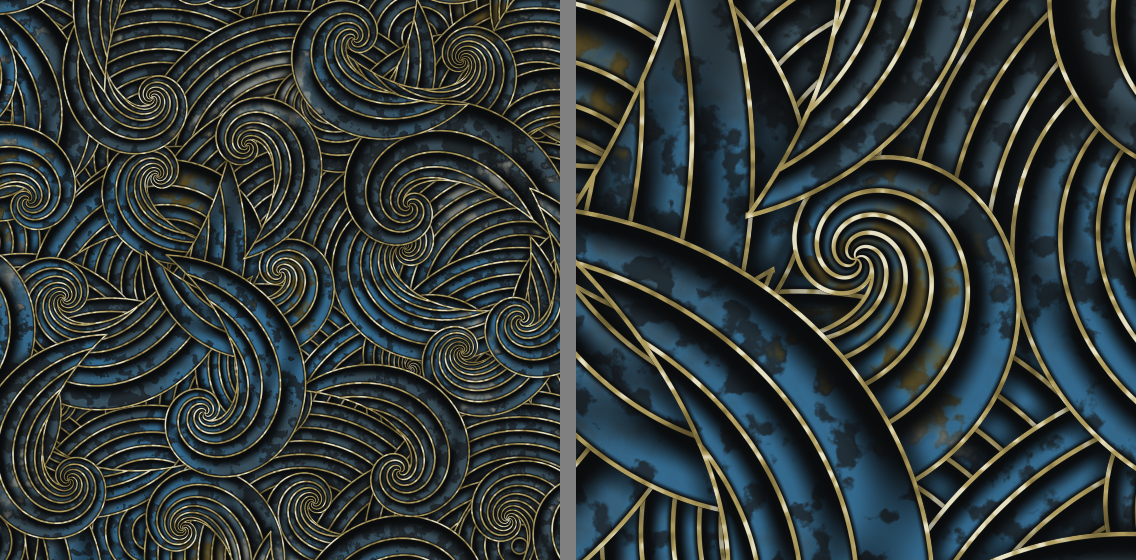
Left, the full canvas; right, a detail of the centre.
Reproduce this pattern procedurally as a WebGL 1 fragment shader.

```glsl
precision highp float;
uniform vec2 u_resolution;

const float TAU = 6.2831853;
const float LINE_HALF_WIDTH = 0.0013;
const float SHADOW_WIDTH = 0.018;
const float SHADOW_FLOOR = 0.3;
const float TAIL_SQUEEZE = 0.72; // how far the stripes draw together at the tip
const float CURL_GRID = 7.0;
const float CURL_STEP = 0.2;
const float ORDER_STRIDE = 18.0; // coprime to the curl count, shuffles the layers
const float HILL_GRID = 5.0;
const float HILL_STEP = 0.25;
const float HILL_SPACING = 0.024;
const vec2 LIGHT_DIR = vec2(-0.5, 0.866);
const vec3 INK = vec3(0.04, 0.045, 0.05);
const vec3 GRIME = vec3(0.11, 0.125, 0.135);
const vec3 SLATE = vec3(0.22, 0.30, 0.345);
const vec3 BLUE = vec3(0.20, 0.41, 0.55);
const vec3 RUST = vec3(0.42, 0.33, 0.11);
const vec3 CHALK = vec3(0.62, 0.63, 0.59);
const vec3 OLD_GOLD = vec3(0.49, 0.43, 0.24);
const vec3 GOLD = vec3(0.68, 0.61, 0.37);
const vec3 PALE_GOLD = vec3(0.90, 0.88, 0.76);

struct Relief { float wire; float shade; float light; };
float hash(vec2 p) { return fract(sin(dot(p, vec2(127.1, 311.7))) * 43758.5453); }
float noise(vec2 p) {
  vec2 i = floor(p), f = fract(p);
  f = f * f * (3.0 - 2.0 * f);
  return mix(mix(hash(i), hash(i + vec2(1, 0)), f.x),
             mix(hash(i + vec2(0, 1)), hash(i + vec2(1, 1)), f.x), f.y);
}
float fbm(vec2 p) {
  float sum = 0.0, amp = 0.5;
  for (int i = 0; i < 5; i++) {
    sum += amp * noise(p);
    p = mat2(1.6, 1.2, -1.2, 1.6) * p + 7.3;
    amp *= 0.5;
  }
  return sum / 0.97;
}

// Lays a shape on top: d = outline distance, q = stripe phase, n = outward direction
void lay(inout Relief s, float d, float q, float spacing, vec2 n, float px) {
  float e = min(abs(fract(q + 0.5) - 0.5) * spacing, abs(d));
  float w = LINE_HALF_WIDTH * clamp(spacing / 0.01, 0.4, 1.0);
  float wire = 1.0 - smoothstep(w - 0.6 * px, w + 0.8 * px, e);
  float side = smoothstep(-0.35, 0.35, dot(n, LIGHT_DIR));
  float ramp = mix(fract(q), 1.0 - fract(q), side);
  float shade = smoothstep(0.18, 0.72, ramp) * smoothstep(0.001, 0.005, e);
  float cover = 1.0 - smoothstep(w - 0.5 * px, w + px, d);
  float shadow = mix(SHADOW_FLOOR, 1.0, smoothstep(0.0, SHADOW_WIDTH, d));
  s.wire = mix(s.wire, wire, cover);
  s.shade = mix(s.shade, shade, cover);
  s.light = mix(s.light * shadow, 1.0, cover);
}

// Canvas distance per spiral turn, measured across a leaning line
float acrossLine(float drdTurn, float r, float slope) {
  float pitch = slope * drdTurn / (TAU * r);
  return drdTurn / sqrt(1.0 + pitch * pitch);
}

// Many-armed spiral head whose outer turn leaves as a tapering tail
void layCurl(inout Relief s, vec2 p, vec2 id, float px) {
  float radius = mix(0.05, 0.078, hash(id + 3.1));
  float growth = mix(1.65, 2.0, hash(id + 5.7));
  float arms = 5.0 + floor(3.0 * hash(id + 8.3));
  float hand = hash(id + 11.9) < 0.5 ? -1.0 : 1.0;
  float tailStart = mix(0.2, 0.32, hash(id + 13.3));
  float tailSpan = mix(0.42, 0.56, hash(id + 17.7));
  // Angle t and radius, both counted in spiral turns
  float r = max(length(p), 1e-4);
  float t = fract(hand * atan(p.y, p.x) / TAU + hash(id + 21.1));
  float sinhG = 0.5 * (exp(growth) - exp(-growth));
  float z = r / radius * sinhG;
  float turn = log(z + sqrt(z * z + 1.0)) / growth;
  float drdTurn = radius * growth * sqrt(z * z + 1.0) / sinhG;
  // Gap between head and tail grows; tail stripes run out on its inner edge
  float x = clamp((t - tailStart) / tailSpan, 0.0, 1.0), gap = x * x;
  float inTail = step(t + 0.5 * gap, turn);
  float squeeze = 1.0 - inTail * TAIL_SQUEEZE * gap;
  float depth = (turn - t - 1.0) / squeeze;
  float lean = inTail * 2.0 * x / tailSpan;
  float scale = acrossLine(drdTurn, r, 1.0 - lean * TAIL_SQUEEZE * clamp(depth, -1.0, 0.0));
  float head = (turn - t) * scale;
  float tail = max((t + gap - turn) * acrossLine(drdTurn, r, 1.0 + lean), (turn - 1.0 - t) * scale);
  tail = max(tail, (t - tailStart - tailSpan) * TAU * r);
  lay(s, min(head, tail), depth * arms, squeeze * scale / arms, p / r, px);
}

void main() {
  float px = 1.0 / u_resolution.y;
  vec2 p = gl_FragCoord.xy * px;
  Relief s = Relief(0.0, 0.0, 1.0);
  // Hills of concentric arcs fill the ground, far rows first
  for (int i = 0; i < 25; i++) {
    float k = float(i);
    vec2 id = vec2(mod(k, HILL_GRID), HILL_GRID - 1.0 - floor((k + 0.5) / HILL_GRID));
    vec2 toHill = p - (id + 0.6 * (vec2(hash(id + 31.0), hash(id + 47.0)) - 0.5)) * HILL_STEP;
    float r = max(length(toHill), 1e-4), d = r - mix(0.22, 0.3, hash(id + 53.0));
    lay(s, d, d / HILL_SPACING, HILL_SPACING, toHill / r, px);
  }
  // Curls overlap in shuffled order
  for (int i = 0; i < 49; i++) {
    float k = mod(float(i) * ORDER_STRIDE, CURL_GRID * CURL_GRID);
    vec2 id = vec2(mod(k, CURL_GRID), floor((k + 0.5) / CURL_GRID));
    vec2 jitter = vec2(hash(id + 61.0), hash(id + 73.0)) - 0.5;
    layCurl(s, p - (id - 0.5 + 0.75 * jitter) * CURL_STEP, id, px);
  }
  // Worn blue enamel with fine grime, rust and chalk
  float fine = fbm(p * 75.0), broad = fbm(p * 4.5 + 19.0);
  vec3 enamel = mix(SLATE, BLUE, smoothstep(0.42, 0.7, broad + 0.3 * (fine - 0.5)));
  enamel = mix(enamel, GRIME, 0.8 * smoothstep(0.47, 0.6, fine + 0.25 * (0.5 - broad)));
  float stain = smoothstep(0.62, 0.76, fbm(p * 6.0 + 41.0) + 0.4 * (fine - 0.5));
  enamel = mix(enamel, mix(RUST, CHALK, smoothstep(0.4, 0.6, noise(p * 6.0 + 5.0))), 0.7 * stain);
  vec3 color = mix(INK, enamel, s.shade * s.light);
  // Gold wire with uneven polish
  float polish = noise(p * 34.0) * 0.5 + noise(p * 190.0) * 0.5;
  vec3 gold = mix(OLD_GOLD, GOLD, smoothstep(0.2, 0.5, polish));
  gold = mix(gold, PALE_GOLD, smoothstep(0.52, 0.76, polish));
  gl_FragColor = vec4(mix(color, gold * mix(0.6, 1.0, s.light), s.wire), 1.0);
}
```
